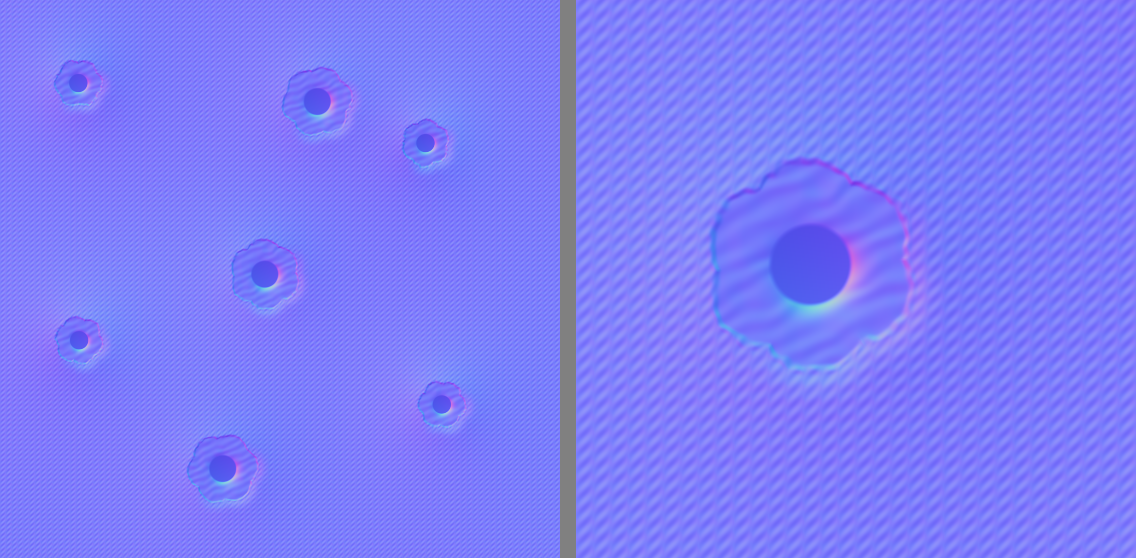
Left, the full canvas; right, a detail of the centre.
Reproduce this texture map procedurally as a Shadertoy shader.

```glsl
// Tangent-space normal map of woven cloth with scattered flower patches, each holding a button.
// Fine relief comes from a height field by central differences; the broad slopes of the
// buttons and of the puckered cloth around them are added as tilts (green points down).

const float TAU = 6.2831853;
const float FLOWERS = 7.0;

float hash(vec2 cell) {
    vec3 h = fract(cell.xyx * vec3(0.1031, 0.1030, 0.0973));
    h += dot(h, h.yzx + 33.33);
    return fract((h.x + h.y) * h.z);
}

float noise(vec2 p) {
    vec2 c = floor(p), f = fract(p);
    f = f * f * (3.0 - 2.0 * f);
    return mix(mix(hash(c), hash(c + vec2(1, 0)), f.x),
               mix(hash(c + vec2(0, 1)), hash(c + vec2(1, 1)), f.x), f.y);
}

// Centre and radius of a flower, from a swinging path down the canvas
vec3 flower(float i) {
    float swing = 1.87 * i - 1.3 * exp(-(i - 3.6) * (i - 3.6));
    float drop = 0.15 + 0.115 * i - 0.17 * exp(-2.0 * (i - 1.6) * (i - 1.6));
    float large = step(abs(fract(0.382 * i) - 0.26), 0.15);
    return vec3(0.47 - 0.33 * cos(swing), 1.0 - drop, mix(0.043, 0.063, large));
}

// Signed distance, roughly, to the six-lobed outline
float petalEdge(vec2 v, float radius, float i) {
    float angle = atan(v.y, v.x) + 1.9 * i;
    return length(v) - radius * (0.88 + 0.12 * abs(cos(3.0 * angle)));
}

// Columns of short slanted threads
float weave(vec2 p) {
    vec2 q = p * vec2(96.0, 112.0);
    float column = fract(q.x);
    float rib = sin(0.5 * TAU * column);
    float beat = 0.9 + 0.25 * sin(TAU * 17.0 * p.x);
    float thread = cos(TAU * (q.y - 0.9 * column));
    return rib * (0.00024 * thread + 0.00011 * beat);
}

// Slanted, slightly wavering grooves inside a patch
float hatch(vec2 p) {
    float wobble = 0.5 * noise(p * 60.0);
    return 0.0002 * sin(TAU * (75.0 * dot(p, vec2(-0.42, 0.91)) + wobble))
         + 0.0006 * noise(p * 90.0);
}

float height(vec2 p) {
    float inside = 0.0, seam = 0.0;
    float fray = 0.003 * (noise(p * 150.0) - 0.5);
    for (float i = 0.0; i < FLOWERS; i++) {
        vec3 f = flower(i);
        vec2 v = p - f.xy;
        if (length(v) > 1.4 * f.z) continue;
        float edge = petalEdge(v, f.z, i) + fray;
        float stitch = 0.7 + 0.3 * sin(40.0 * atan(v.y, v.x));
        float cloth = smoothstep(0.38, 0.48, length(v) / f.z);
        inside = max(inside, 1.0 - smoothstep(-0.0025, 0.0025, edge));
        seam += stitch * cloth * exp(-edge * edge / 4e-6);
    }
    return mix(weave(p), hatch(p) + 0.0008, inside) - 0.0005 * seam;
}

void mainImage(out vec4 fragColor, in vec2 fragCoord) {
    vec2 p = fragCoord / iResolution.xy;

    // Fine relief
    vec2 e = vec2(0.0012, 0.0);
    vec2 relief = vec2(height(p - e.xy) - height(p + e.xy),
                       height(p + e.yx) - height(p - e.yx)) / (2.0 * e.x);

    // Slow unevenness of the cloth
    vec2 tilt = 0.05 * (vec2(noise(p * 4.0), noise(p * 4.0 + 19.0)) - 0.5) - vec2(0.008, 0.016);

    for (float i = 0.0; i < FLOWERS; i++) {
        vec3 f = flower(i);
        vec2 v = p - f.xy;
        float d = length(v);
        vec2 outward = vec2(v.x, -v.y) / max(d, 1e-4);
        float lit = smoothstep(-0.3, 1.0, dot(outward, vec2(0.707)));
        float edge = petalEdge(v, f.z, i);
        float outside = smoothstep(-0.004, 0.006, edge);

        // Pucker: a twisted hollow around the patch, and a raised lip on its lower right
        float turn = 0.5 * sin(2.4 * i + 0.6);
        vec2 hollow = -mat2(cos(turn), sin(turn), -sin(turn), cos(turn)) * outward;
        tilt += 0.28 * outside * exp(-d / 0.07) * hollow;
        tilt += 0.38 * lit * outside * exp(-edge * edge / 1.6e-4) * outward;
        tilt -= 0.07 * (1.0 - outside);

        // Button: flat tilted face with a steep skirt
        float button = 0.39 * f.z;
        float face = 1.0 - smoothstep(0.9 * button, 1.06 * button, d);
        float skirt = (1.0 - face) * exp(-max(d - button, 0.0) / (0.26 * button));
        tilt += face * (vec2(-0.3) + 0.1 * outward * d / button);
        tilt += skirt * (0.2 + 0.95 * lit) * outward;
        relief *= 1.0 - face;
    }

    vec3 normal = normalize(vec3(tilt + relief, 1.0));
    fragColor = vec4(0.5 + 0.5 * normal - vec3(0.0, 0.0, 0.012), 1.0);
}
```
